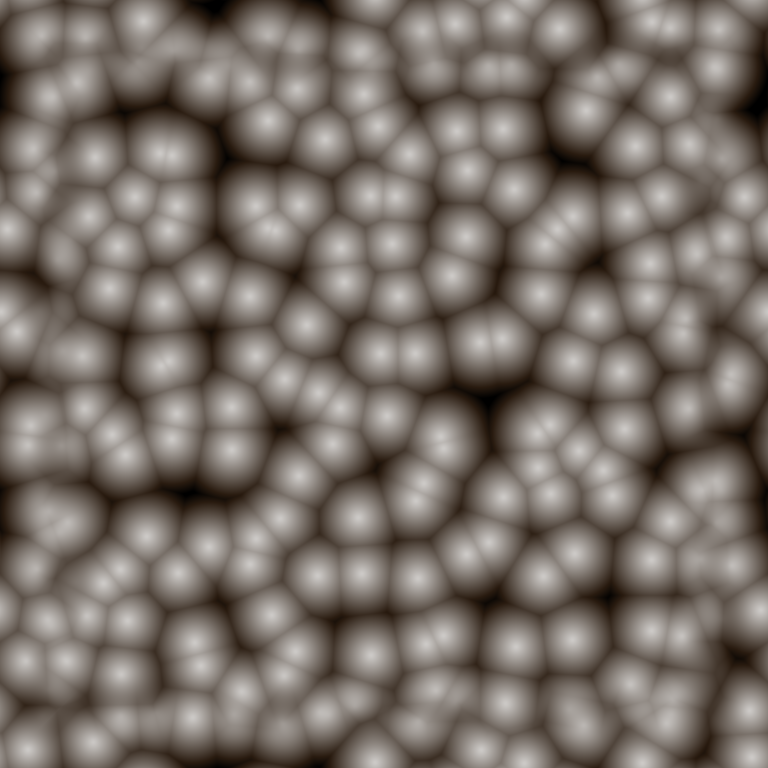
Write a three.js fragment shader that draws this pattern.

```glsl
varying vec2 vUv;

#define CELLS 14.0        // whole number of cells per side
#define JITTER 1.0        // scatter of the grain centres
#define PEAK 0.825        // tone at a grain centre
#define FALLOFF 0.81      // tone lost per cell of distance
#define TIP_ROUNDING 0.03 // softness of the grain tips
#define CREASE 0.025      // softness of the creases
#define FADE_START 0.02   // border band where two layers overlap
#define FADE_END 0.13
#define DARK_STOP 0.16    // tone of the umber stop

const vec3 UMBER = vec3(0.16, 0.105, 0.06);
const vec3 PALE = vec3(0.82, 0.81, 0.80);

vec2 hash2(vec2 p) {
  vec3 q = fract(p.xyx * vec3(0.1031, 0.1030, 0.0973));
  q += dot(q, q.yzx + 33.33);
  return fract((q.xx + q.yz) * q.zy);
}

float softMin(float a, float b, float k) {
  float h = max(k - abs(a - b), 0.0) / k;
  return min(a, b) - 0.25 * h * h * k;
}

// Distance to the nearest scattered centre, wrapping at the canvas edges
float grainDistance(vec2 uv, float seed) {
  vec2 p = uv * CELLS;
  vec2 cell = floor(p);
  float nearest = 2.0;
  for (int y = -1; y <= 1; y++) {
    for (int x = -1; x <= 1; x++) {
      vec2 id = cell + vec2(float(x), float(y));
      vec2 scatter = hash2(mod(id, CELLS) + seed) - 0.5;
      vec2 toCentre = id + 0.5 + JITTER * scatter - p;
      float d = sqrt(dot(toCentre, toCentre) + TIP_ROUNDING * TIP_ROUNDING);
      nearest = softMin(nearest, d, CREASE);
    }
  }
  return nearest;
}

// Cone-shaped grain: bright tip, dark gaps
float grainTone(vec2 uv, float seed) {
  return clamp(PEAK - FALLOFF * grainDistance(uv, seed), 0.0, 1.0);
}

// Black to umber to pale warm grey
vec3 ramp(float tone) {
  vec3 shadow = UMBER * min(tone / DARK_STOP, 1.0);
  float light = clamp((tone - DARK_STOP) / (PALE.r - DARK_STOP), 0.0, 1.0);
  return mix(shadow, PALE, light);
}

void main() {
  // Overlapping grains appear only in a band around the border
  vec2 border = min(vUv, 1.0 - vUv);
  float inner = smoothstep(FADE_START, FADE_END, min(border.x, border.y));
  float tone = mix(grainTone(vUv, 71.0), grainTone(vUv, 17.0), inner);
  gl_FragColor = vec4(ramp(tone), 1.0);
}
```
